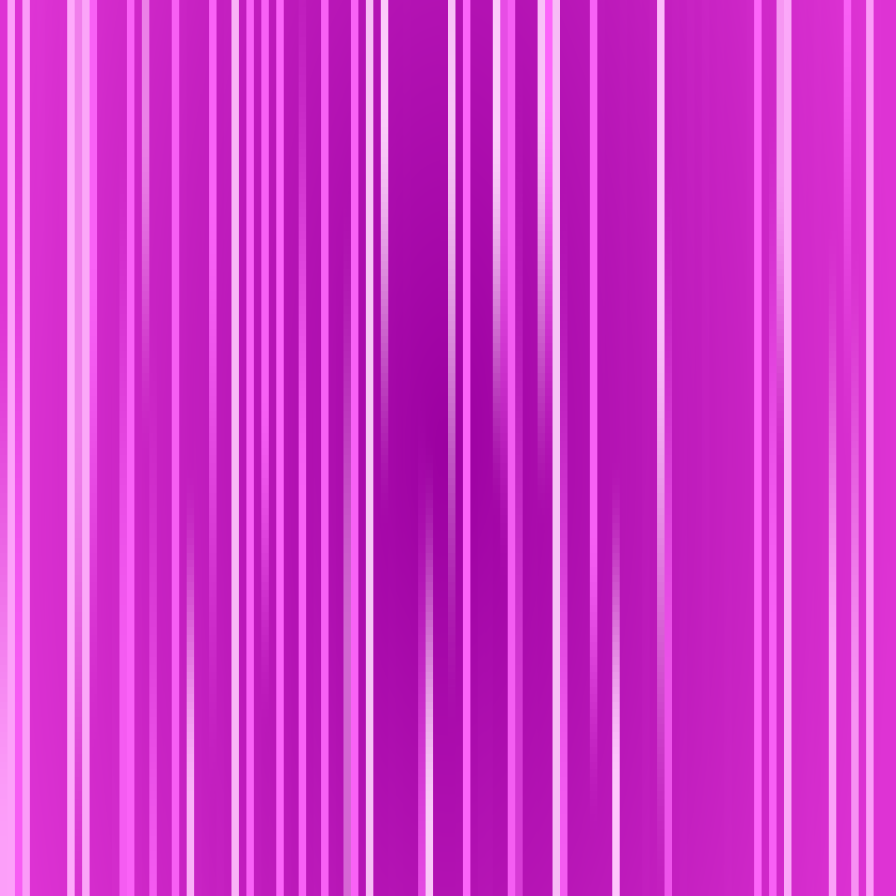
Give the GLSL for this pattern, as a WebGL 2 fragment shader.

```glsl
#version 300 es
precision highp float;
// Draws fine vertical light streaks, some fading out, over a glowing magenta ground.

#define COLUMNS 120.0      // column slots across the canvas
#define GAP_WIDTH 9.0      // columns per group that may stay bare
#define GAP_CHANCE 0.12    // share of bare groups
#define PALE_CHANCE 0.68   // share of pale streaks among the main ones
#define FADE_CHANCE 0.34   // share of main streaks that fade along their length
#define PARTNER_CHANCE 0.36 // share of free slots that may hold a side streak
#define DEEP vec3(0.61, 0.0, 0.63)
#define EDGE vec3(0.87, 0.20, 0.83)
#define PINK vec3(0.99, 0.40, 0.98)
#define PALE_CORE vec3(1.0, 0.92, 1.0)
#define PALE_RIM vec3(1.0, 0.66, 0.99)

uniform vec2 u_resolution;
out vec4 fragColor;

// Random value in 0..1 for a column and a property number
float hash(float column, int property) {
    uint n = uint(int(column) + 64) * 1973u + uint(property) * 9277u;
    n = (n ^ (n >> 15)) * 73244475u;
    n = (n ^ (n >> 16)) * 73244475u;
    n ^= n >> 16;
    return float(n & 65535u) / 65535.0;
}

// Main streaks sit on local peaks of the hash, so they never touch
bool isMain(float column) {
    float peak = hash(column, 1);
    bool bare = hash(floor(column / GAP_WIDTH), 2) < GAP_CHANCE;
    return !bare && peak > hash(column - 1.0, 1) && peak > hash(column + 1.0, 1);
}

// Opacity ramp that leaves the upper or the lower part of a streak
float fade(float column, float y) {
    float middle = mix(0.2, 0.8, hash(column, 3));
    float reach = mix(0.18, 0.42, hash(column, 4));
    float ramp = smoothstep(middle - reach, middle + reach, y);
    return hash(column, 5) < 0.5 ? ramp : 1.0 - ramp;
}

// Colour of one column slot at a point
vec3 columnColour(float column, vec2 uv) {
    float glow = min(length((uv - 0.5) * vec2(2.0, 0.7)), 1.0);
    vec3 ground = mix(DEEP, EDGE, glow);
    vec3 pale = mix(PALE_CORE, PALE_RIM, glow);
    float stepY = (floor(uv.y * COLUMNS) + 0.5) / COLUMNS;
    float kind = hash(column, 6);

    if (isMain(column)) {
        float opacity = mix(0.88, 1.0, hash(column, 7));
        if (hash(column, 8) < FADE_CHANCE) opacity *= fade(column, stepY);
        return mix(ground, kind < PALE_CHANCE ? pale : PINK, opacity);
    }

    // Side streaks lean on a main one and always fade
    float side = hash(column, 9) < 0.5 ? -1.0 : 1.0;
    if (isMain(column + side) && hash(column, 10) < PARTNER_CHANCE) {
        float opacity = fade(column, stepY) * mix(0.35, 1.0, hash(column, 7));
        return mix(ground, kind < 0.3 ? pale : PINK, opacity);
    }

    // Faint tint keeps the bare slots slightly uneven
    return mix(ground, PINK, 0.04 * kind * kind * fade(column, stepY));
}

void main() {
    vec2 uv = gl_FragCoord.xy / u_resolution;
    float x = uv.x * COLUMNS;
    float pixel = COLUMNS / u_resolution.x;

    // Blend the two slots beside the nearest border over one pixel
    float border = floor(x + 0.5);
    float cover = clamp((x - border) / pixel + 0.5, 0.0, 1.0);
    vec3 colour = mix(columnColour(border - 1.0, uv), columnColour(border, uv), cover);
    fragColor = vec4(colour, 1.0);
}
```
